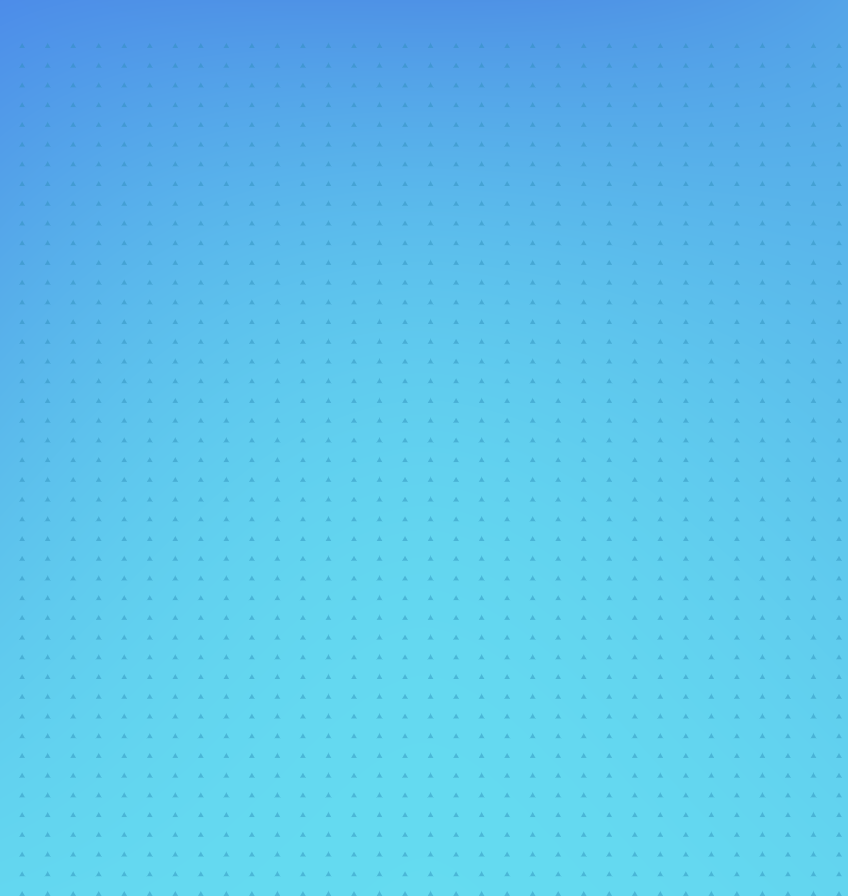
This background is drawn by a Shadertoy shader. Its source:

```glsl
const vec3 DEEP_BLUE = vec3(0.300, 0.550, 0.895);
const vec3 BRIGHT_CYAN = vec3(0.395, 0.860, 0.942);
const vec3 MARK_COLOR = vec3(0.17, 0.55, 0.72);
const float MARK_OPACITY = 0.45;
const vec2 MARK_HALF_SIZE = vec2(0.0031, 0.0027);
const vec2 GRID_START = vec2(0.0247, 0.0508);  // first mark, from top left
const vec2 GRID_STEP = vec2(0.02849, 0.02201);
const float CORNER_BLUE = 0.018;

// Brightness down the left, middle and right, blended across the canvas
float skyLevel(vec2 uv) {
    float depth = 1.0 - uv.y;
    float sideFall = depth * (1.5 - 0.5 * depth);
    float left = mix(0.0, 0.945, sideFall);
    float right = mix(0.30, 0.92, sideFall);
    float middle = 1.0 - 0.93 * exp(-depth * (2.9 + 1.9 * depth));
    float sideWeight = pow(abs(2.0 * uv.x - 1.0), 1.7);
    return mix(middle, mix(left, right, uv.x), sideWeight);
}

// Signed distance to an upright isosceles triangle centred in its box
float triangleDistance(vec2 p, vec2 halfSize) {
    vec2 sideNormal = normalize(vec2(2.0 * halfSize.y, halfSize.x));
    float side = dot(vec2(abs(p.x), p.y - halfSize.y), sideNormal);
    return max(side, -p.y - halfSize.y);
}

// Coverage of the repeated marks; rows begin below the top margin
float markCoverage(vec2 fromTopLeft, float pixel) {
    vec2 grid = (fromTopLeft - GRID_START) / GRID_STEP;
    vec2 cell = floor(grid + 0.5);
    vec2 local = (grid - cell) * GRID_STEP;
    local.y = -local.y;
    float d = triangleDistance(local, MARK_HALF_SIZE);
    return clamp(0.5 - d / pixel, 0.0, 1.0) * step(-0.5, cell.y);
}

void mainImage(out vec4 fragColor, in vec2 fragCoord) {
    vec2 uv = fragCoord / iResolution.xy;
    float pixel = 1.0 / iResolution.y;
    vec2 fromTopLeft = vec2(fragCoord.x, iResolution.y - fragCoord.y) * pixel;

    // Background gradient with a bluer top left corner
    vec3 color = mix(DEEP_BLUE, BRIGHT_CYAN, skyLevel(uv));
    color.b += CORNER_BLUE * exp(-5.0 * length(fromTopLeft));

    // Small triangles
    float mark = markCoverage(fromTopLeft, pixel);
    color = mix(color, MARK_COLOR, MARK_OPACITY * mark);

    fragColor = vec4(color, 1.0);
}
```
